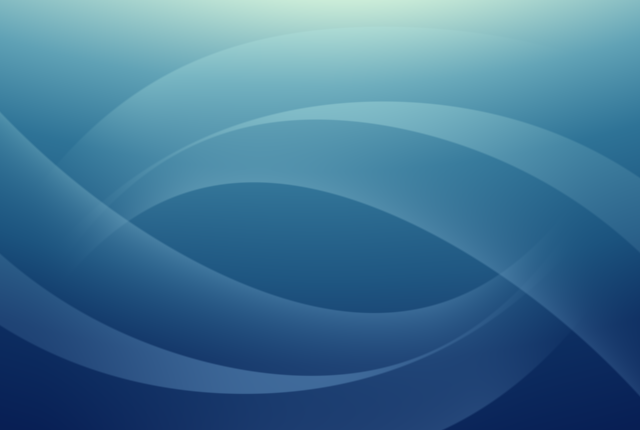
Reproduce this background procedurally as a Shadertoy shader.

```glsl
// Height of an arc above point q: a crest with a skewed, steepening fall
float arcHeight(vec2 q, vec2 crest, vec3 bend) {
    float x = q.x - crest.x;
    return crest.y - x * x * (bend.x - bend.y * x + bend.z * x * x) - q.y;
}

// Smooth mask, 1 where the signed height is positive
float inside(float height) {
    float blur = fwidth(height);
    return smoothstep(-blur, blur, height);
}

// Light that starts sharply at an edge and decays away from it
float edgeGlow(float height, float reach) {
    return inside(height) * exp(-max(height, 0.0) / reach);
}

// Opacity of one family of swept veils
float veils(vec2 q, float outerStrength, float ribbonStrength, float innerStrength) {
    float outer = arcHeight(q, vec2(0.161, 0.514), vec3(0.319, 0.106, 0.272));
    float ribbonTop = arcHeight(q, vec2(0.161, 0.340), vec3(0.437, 0.026, 0.217));
    float ribbonBase = arcHeight(q, vec2(0.006, 0.298), vec3(0.601, 0.357, 0.380));
    float inner = arcHeight(q, vec2(-0.140, 0.152), vec3(0.874, 0.555, 0.299));

    // Each veil dissolves toward its ends
    float outerFade = smoothstep(-0.66, -0.35, q.x) * (1.0 - smoothstep(0.0, 0.65, q.x));
    float ribbonFade = smoothstep(-0.62, 0.0, q.x) * (1.0 - 0.6 * smoothstep(0.1, 0.75, q.x));
    float innerFade = smoothstep(-0.60, -0.25, q.x) * (1.0 - 0.35 * smoothstep(0.3, 0.8, q.x));

    float outerVeil = outerStrength * outerFade * edgeGlow(outer, 0.22);
    float ribbon = ribbonStrength * ribbonFade * inside(ribbonTop) * inside(-ribbonBase);
    float innerVeil = innerStrength * innerFade * edgeGlow(-inner, 0.10);
    return 1.0 - (1.0 - outerVeil) * (1.0 - ribbon) * (1.0 - innerVeil);
}

// Linear step of a gradient between two depths
vec3 blendStop(vec3 color, vec3 next, float start, float end, float depth) {
    return mix(color, next, clamp((depth - start) / (end - start), 0.0, 1.0));
}

// Pale sky sinking into deep blue
vec3 backdrop(float depth) {
    vec3 color = vec3(0.68, 0.85, 0.82);
    color = blendStop(color, vec3(0.37, 0.63, 0.71), 0.00, 0.20, depth);
    color = blendStop(color, vec3(0.18, 0.45, 0.59), 0.20, 0.40, depth);
    color = blendStop(color, vec3(0.10, 0.32, 0.49), 0.40, 0.65, depth);
    color = blendStop(color, vec3(0.05, 0.18, 0.38), 0.65, 0.85, depth);
    return blendStop(color, vec3(0.03, 0.12, 0.33), 0.85, 1.10, depth);
}

void mainImage(out vec4 fragColor, in vec2 fragCoord) {
    vec2 p = (fragCoord - 0.5 * iResolution.xy) / iResolution.y;

    // Sides are deeper than the middle
    vec3 color = backdrop(0.5 - p.y + 0.2 * p.x * p.x);

    // Soft light at the top
    vec2 fromLight = (p - vec2(0.09, 0.52)) / vec2(0.45, 0.14);
    color += vec3(0.12, 0.08, 0.03) * exp(-dot(fromLight, fromLight));

    // The lower veils are the upper ones turned half around
    vec2 q = p - vec2(-0.014, -0.076);
    vec3 tint = mix(vec3(0.40, 0.60, 0.78), vec3(0.72, 0.92, 0.90), smoothstep(-0.35, 0.35, p.y));
    color = mix(color, tint, veils(q, 0.28, 0.38, 0.36));
    color = mix(color, tint, veils(-q, 0.28, 0.48, 0.36));

    fragColor = vec4(color, 1.0);
}
```
